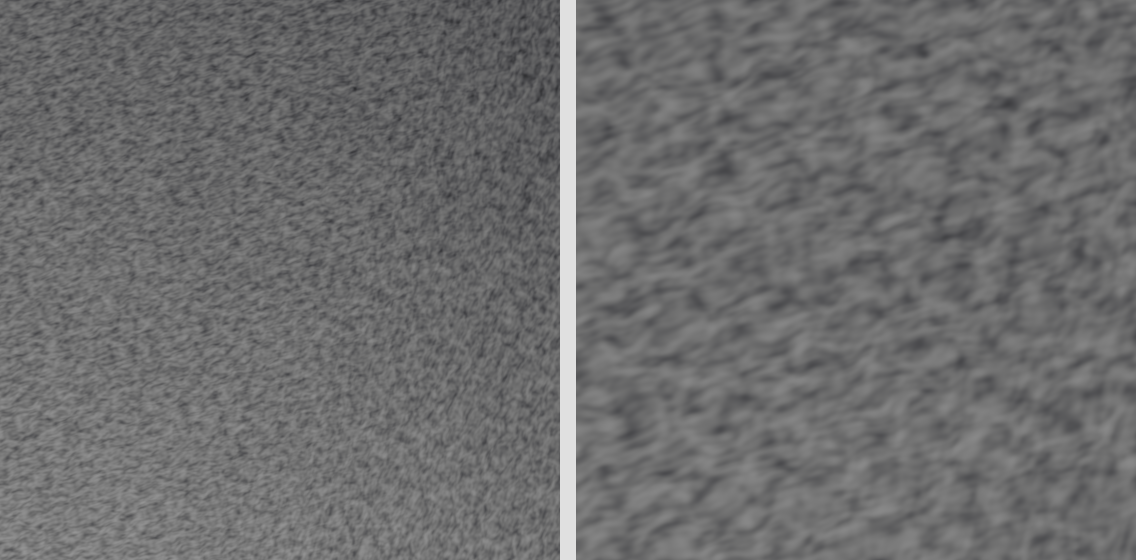
Left: the whole. Right: its middle third, enlarged.
A WebGL 1 fragment shader for this texture:

```glsl
precision highp float;
// Grey pebbled leather-like surface with fine directional grain under a soft diagonal light.
uniform vec2 u_resolution;

float hash(vec2 p) {
  vec3 q = fract(vec3(p.xyx) * 0.1031);
  q += dot(q, q.yzx + 33.33);
  return fract((q.x + q.y) * q.z);
}

// Dot product of a random unit gradient at a cell corner with the offset to it
float corner(vec2 cell, vec2 offset) {
  float angle = 6.2832 * hash(cell);
  return dot(vec2(cos(angle), sin(angle)), offset);
}

float gradientNoise(vec2 p) {
  vec2 cell = floor(p), f = p - cell;
  vec2 u = f * f * f * (f * (f * 6.0 - 15.0) + 10.0);
  vec2 e = vec2(1.0, 0.0);
  return mix(mix(corner(cell, f), corner(cell + e, f - e), u.x),
             mix(corner(cell + e.yx, f - e.yx), corner(cell + 1.0, f - 1.0), u.x), u.y);
}

// Three octaves of noise stretched along the given direction
float grain(vec2 p, float angle, vec2 frequency) {
  float c = cos(angle), s = sin(angle);
  vec2 q = vec2(c * p.x + s * p.y, c * p.y - s * p.x) * frequency + 200.0;
  return 0.75 * gradientNoise(q)
       + 0.50 * gradientNoise(q * 1.9 + 37.0)
       + 0.28 * gradientNoise(q * 0.45 + 91.0);
}

void main() {
  vec2 uv = gl_FragCoord.xy / u_resolution;
  vec2 p = gl_FragCoord.xy / u_resolution.y;

  // Bend the grain so that the streaks are not straight
  vec2 warped = p + 0.004 * vec2(gradientNoise(p * 38.0 + 11.0),
                                 gradientNoise(p * 38.0 + 73.0));

  // Flat streaks at the upper left turn into steeper, rounder pebbles at the lower right
  float turn = smoothstep(0.2, 1.1, uv.x + 0.3 * (0.5 - uv.y));
  float flatGrain = grain(warped, 0.3, vec2(52.0, 105.0));
  float steepGrain = grain(warped + 3.0, 1.15, vec2(56.0, 86.0));
  float relief = mix(flatGrain, steepGrain, turn) / length(vec2(turn, 1.0 - turn));
  relief -= 0.35 * (relief * relief - 0.05);

  // Light falls off towards the top and the right, with faint wide unevenness
  float light = mix(0.488, 0.385, uv.y) - 0.055 * uv.x * uv.x;
  light += 0.018 * gradientNoise(p * 7.0 + 5.0);
  float value = light + 0.19 * relief;

  // Shadows lean to blue, highlights are neutral
  float cool = 1.0 - smoothstep(0.28, 0.46, value);
  vec3 color = value + vec3(-0.003, -0.002, 0.008) * cool;
  gl_FragColor = vec4(color, 1.0);
}
```
